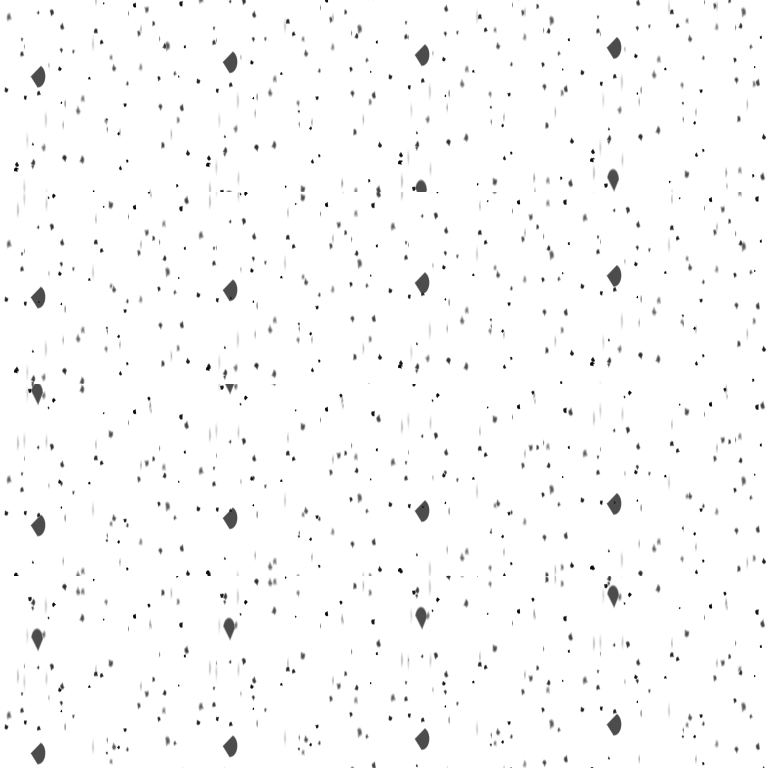
This pattern is drawn by a Shadertoy shader. Its source:

```glsl
const float TILES = 4.0;
const int FLECKS = 82;
const float FLECK_PERIOD = 1.15;
const float BLOB_PERIOD = 1.62;
const float BLOB_GREY = 0.3;
const vec2 BLOB_RADII = vec2(0.038, 0.058);

float hash(float n) {
    return fract(sin(n * 12.9898) * 43758.5453);
}

vec2 direction(float angle) {
    return vec2(cos(angle), sin(angle));
}

// Ellipse with two flattened sides, as an approximate distance
float chippedEllipse(vec2 p, vec2 radii, float angle) {
    vec2 q = p / radii;
    float d = length(q) - 1.0;
    d = max(d, dot(q, direction(angle)) - 0.54);
    d = max(d, dot(q, direction(angle + 1.73)) - 0.74);
    return d * radii.x;
}

// Height of a rising particle, wrapped with a margin below the tile
float risenHeight(float start, float speed, float tick, float period) {
    float margin = 0.5 * (period - 1.0);
    return mod(start + speed * tick + margin, period) - margin;
}

float inkOver(float paper, float d, float grey, float soft) {
    return min(paper, mix(1.0, grey, smoothstep(soft, -soft, d)));
}

// Small flecks: distant ones are black and slow, near ones grey, soft and fast
float drawFlecks(float paper, vec2 uv, float tick, float pixel) {
    for (int i = 0; i < FLECKS; i++) {
        float seed = float(i) + 1.0;
        float depth = pow(hash(seed + 0.37), 1.7);
        float thin = step(0.82, hash(seed + 200.3));
        float radius = mix(0.0035, 0.0105, hash(seed + 300.7)) + 0.003 * depth;
        vec2 radii = radius * vec2(mix(1.0, 0.35, thin), mix(1.3, 1.9, depth));
        float speed = mix(0.012, 0.055, depth);
        float x = mix(0.025, 0.99, hash(seed + 400.1));
        float y = risenHeight(hash(seed + 500.9) * FLECK_PERIOD, speed, tick, FLECK_PERIOD);
        float d = chippedEllipse(uv - vec2(x, y), radii, 6.2832 * hash(seed + 600.5));
        float grey = mix(0.03, 0.48, depth) + 0.3 * thin;
        paper = inkOver(paper, d, grey, 0.6 * pixel + 0.005 * depth);
    }
    return paper;
}

float drawBlob(float paper, vec2 uv, vec2 start, float speed, float tick,
               vec2 radii, float angle, float soft) {
    float y = risenHeight(start.y, speed, tick, BLOB_PERIOD);
    float d = chippedEllipse(uv - vec2(start.x, y), radii, angle);
    return inkOver(paper, d, BLOB_GREY, soft);
}

void mainImage(out vec4 fragColor, in vec2 fragCoord) {
    vec2 grid = fragCoord / iResolution.xy * TILES;
    vec2 cell = floor(grid);
    vec2 uv = fract(grid);
    float pixel = TILES / iResolution.y;

    // Each tile is a later moment; every fifth step counts double
    float frame = cell.x + TILES * cell.y;
    float tick = frame + floor((frame + 2.0) / 5.0);

    float paper = drawFlecks(1.0, uv, tick, pixel);
    paper = drawBlob(paper, uv, vec2(0.198, 0.078), 0.0375, tick,
                     BLOB_RADII, 2.17, 0.7 * pixel);
    paper = drawBlob(paper, uv, vec2(0.193, 0.667), 0.0563, tick,
                     BLOB_RADII * vec2(0.8, 1.0), 3.9, 0.9 * pixel);
    fragColor = vec4(vec3(paper), 1.0);
}
```
